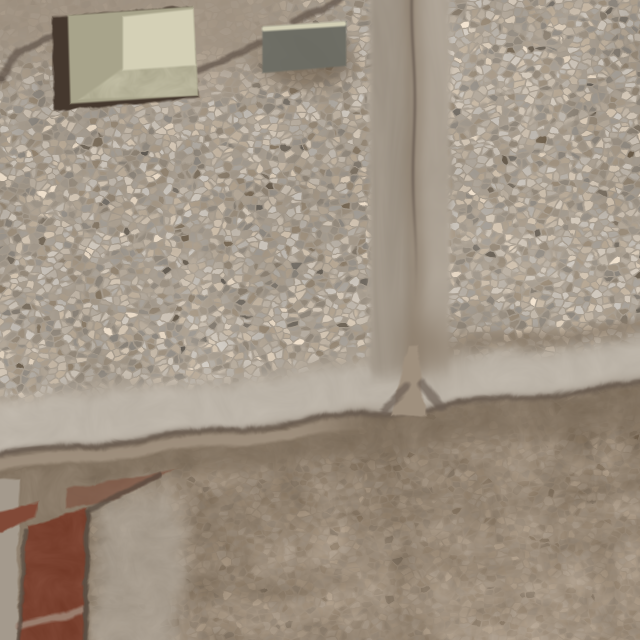
Reproduce this texture procedurally as a WebGL 2 fragment shader.

```glsl
#version 300 es
precision highp float;
// Weathered pebbledash wall: joints, a recessed box, a metal plate and a brick corner.
#define PEBBLE_SCALE 88.
#define PEBBLE_CONTRAST .27
#define STAIN .045
#define SEAM_HEIGHT .291
#define SEAM_SLOPE .111
#define JOINT_X .645
#define SOFTNESS .0025
uniform vec2 u_resolution;
out vec4 fragColor;

const vec3 STONE = vec3(.685, .645, .592);
const vec3 PLASTER = vec3(.745, .715, .67);
const vec3 UMBER = vec3(.535, .475, .405);
const vec3 SOIL = vec3(.33, .28, .24);
const vec3 BRICK = vec3(.475, .255, .185);
const vec3 CREAM = vec3(.83, .815, .715);
vec3 color;

void paint(vec3 c, float mask) { color = mix(color, c, mask); }

vec3 hash3(vec2 c) {
  vec3 q = fract(c.xyx * vec3(.1031, .103, .0973));
  q += dot(q, q.yxz + 33.33);
  return fract((q.xxy + q.yzz) * q.zyx);
}

// Warped sine layers, roughly -1 to 1
float stains(vec2 p) {
  float sum = 0., amp = .6;
  for (int i = 0; i < 5; i++) {
    p = mat2(1.36, 1.02, -1.02, 1.36) * p + 1.7;
    p += .7 * sin(p.yx * .8 + .5);
    sum += amp * sin(p.x) * sin(p.y);
    amp *= .65;
  }
  return sum;
}

// Cellular pebbles: xyz = random values of the stone, w = distance to its border
vec4 pebbles(vec2 p) {
  float near = 9., next = 9.;
  vec3 id = vec3(0);
  for (int i = 0; i < 9; i++) {
    vec2 cell = floor(p) + vec2(i % 3, i / 3) - 1.;
    float d = length(cell + hash3(cell + 50.).xy - p);
    if (d < near) { next = near; near = d; id = hash3(cell + 191.); }
    else next = min(next, d);
  }
  return vec4(id, next - near);
}

float edge(vec2 p, vec2 a, vec2 b) {
  vec2 e = normalize(b - a);
  return e.x * (p.y - a.y) - e.y * (p.x - a.x);
}

// Filled convex quad: top = left and right corner, low = right and left corner
float quad(vec2 p, vec4 top, vec4 low) {
  float m = max(edge(p, top.xy, top.zw), edge(p, top.zw, low.xy));
  m = max(m, max(edge(p, low.xy, low.zw), edge(p, low.zw, top.xy)));
  return 1. - smoothstep(-SOFTNESS, SOFTNESS, m);
}

float stroke(vec2 p, vec4 ends, float width) {
  vec2 q = p - ends.xy, s = ends.zw - ends.xy;
  float d = length(q - s * clamp(dot(q, s) / dot(s, s), 0., 1.));
  return 1. - smoothstep(width * .3, width + SOFTNESS, d);
}

float band(float v, float lo, float hi, float soft) {
  return smoothstep(lo - soft, lo + soft, v) * (1. - smoothstep(hi - soft, hi + soft, v));
}

float bell(float v) { return exp(-v * v); }

void main() {
  vec2 p = gl_FragCoord.xy / u_resolution;
  float broad = stains(p * 6.), fine = stains(p * 34. + 7.);
  vec2 r = p + .003 * vec2(fine, stains(p * 28.));
  float d = p.y - SEAM_HEIGHT - SEAM_SLOPE * p.x - .004 * sin(p.x * 27.) - .0025 * fine;
  vec4 stone = pebbles(mat2(.85, .35, -.45, 1.05) * (p + .003 * fine) * PEBBLE_SCALE);
  float body = smoothstep(0., .35, stone.w);
  float tone = (stone.x - .48) * PEBBLE_CONTRAST - .16 * step(.94, stone.y) + .1 * step(.95, stone.z);
  vec3 pebble = body * (tone + vec3(.04, 0, -.05) * (stone.z - .5));

  // Pebbled upper wall, smoother and browner at the top left
  float topLeft = smoothstep(.82, .97, p.y + .03 * broad) * (1. - smoothstep(.35, .6, p.x));
  float grit = smoothstep(.07, .12, d + .025 * p.x + .012 * broad) * (1. - .7 * topLeft);
  grit *= 1. - band(r.x, .578, .702, .008);
  color = STONE + grit * (pebble - .035 * (1. - body)) + STAIN * .6 * broad + .012 * fine;
  paint(UMBER + .05, .6 * topLeft);

  // Pale plaster ledge and the stain over it
  float ledge = d + .008 * broad;
  paint(PLASTER + .015 * fine, .85 * band(ledge, 0., .08 - .022 * p.x, .016));
  paint(UMBER, .65 * band(ledge, .075, .1, .012) * smoothstep(.66, .76, p.x));

  // Vertical joint
  float upper = smoothstep(.035, .08, d);
  float jointX = p.x - JOINT_X - .008 * (1. - p.y) - .002 * sin(p.y * 24.);
  float runs = .025 * stains(p * vec2(30, 5));
  paint(STONE - .07 + runs, upper * .9 * band(p.x, .58, JOINT_X, .007));
  paint(STONE - .02 + runs, upper * .85 * band(p.x, .655, .7, .007));
  paint(UMBER, upper * .55 * bell(jointX / .016));
  paint(SOIL + .1, upper * .75 * smoothstep(.5, .75, p.y) * bell(jointX / .003));
  paint(UMBER, .6 * bell(length(p - vec2(.67, .46)) / .047));
  vec3 wall = color;

  // Lower wall, darker below the seam, pale smear beside the brick
  color = UMBER + .035 + .06 * smoothstep(.25, 0., p.y) * smoothstep(.3, 1., p.x);
  color += STAIN * (broad + .9 * stains(p * vec2(18, 26))) + .025 * fine + .3 * pebble;
  paint(UMBER - .035 + .02 * fine, .75 * band(d, -.065, 0., .02));
  float smear = band(p.x + .02 * broad, .14, .28, .025) * (1. - smoothstep(.17, .25, p.y - .1 * p.x));
  paint(STONE - .02 + .02 * fine, .85 * smear);
  paint(UMBER + .08, band(d, -.026, -.008, .004) * (1. - smoothstep(.45, .6, p.x)));

  // Brick corner
  paint(UMBER + .03 * fine, (1. - smoothstep(.135, .145, p.x)) * (1. - smoothstep(-.04, -.03, d)));
  paint(STONE - .04, quad(r, vec4(-.1, .25, .03, .25), vec4(.026, -.1, -.1, -.1)));
  paint(mix(BRICK, UMBER, .4), .8 * quad(r, vec4(.105, .235, .27, .265), vec4(.175, .218, .105, .205)));
  paint(BRICK + .03, quad(r, vec4(-.01, .197, .06, .216), vec4(.055, .193, -.01, .162)));
  paint(BRICK + .025 * fine, quad(r, vec4(.043, .178, .135, .206), vec4(.132, -.02, .028, -.02)));
  paint(mix(BRICK, STONE, .6), stroke(r, vec4(.03, .02, .13, .047), .006));
  paint(SOIL, .85 * stroke(r, vec4(.137, .2, .134, -.02), .004));
  paint(SOIL, .7 * stroke(r, vec4(.04, .17, .028, -.02), .003));
  paint(SOIL, .7 * stroke(r, vec4(.14, .205, .25, .258), .004));
  paint(wall, smoothstep(-.004, .004, d));

  // Seam shadow and mortar plug at the crossing
  paint(SOIL + .05, (.7 + .1 * fine) * bell((d + .002) / .0055));
  paint(UMBER + .09, quad(r, vec4(.64, .46, .652, .46), vec4(.665, .35, .61, .35)));
  paint(SOIL + .09, .7 * stroke(r, vec4(.6, .36, .635, .395), .008));
  paint(SOIL + .09, .7 * stroke(r, vec4(.66, .4, .69, .365), .008));

  // Cracks around the fittings
  float crack = max(stroke(r, vec4(.31, .89, .41, .935), .006), stroke(r, vec4(.46, .965, .53, 1), .007));
  crack = max(crack, stroke(r, vec4(0, .875, .03, .92), .008));
  paint(SOIL + .06, .75 * max(crack, stroke(r, vec4(.03, .92, .085, .945), .006)));

  // Recessed box: shadow, side, floor, back
  paint(SOIL - .06, quad(r, vec4(.082, .974, .3, .992), vec4(.309, .846, .085, .826)));
  paint(CREAM - .17, quad(p, vec4(.106, .976, .302, .99), vec4(.309, .851, .11, .838)));
  paint(CREAM - .12 + .04 * fine, quad(p, vec4(.19, .892, .307, .9), vec4(.309, .851, .125, .845)));
  paint(CREAM, quad(p, vec4(.192, .974, .302, .986), vec4(.306, .898, .192, .89)));

  // Metal plate with lit top edge
  float shade = length((p - vec2(.48, .905)) / vec2(.075, .045));
  paint(UMBER - .08, .75 * bell(shade * shade));
  paint(vec3(.43, .43, .395) + .01 * broad, quad(p, vec4(.41, .958, .541, .966), vec4(.541, .897, .41, .886)));
  paint(CREAM, stroke(p, vec4(.413, .955, .537, .963), .004));
  fragColor = vec4(clamp(color, 0., 1.), 1);
}
```
